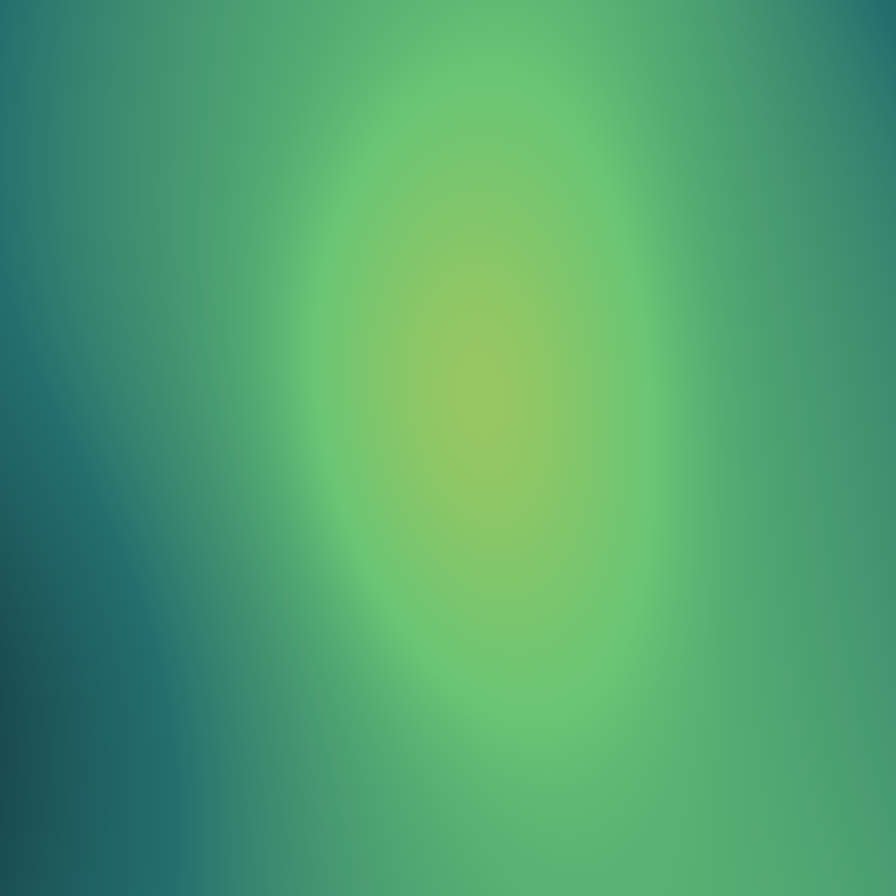
Reproduce this background procedurally as a Shadertoy shader.

```glsl
// Soft vertical glow of yellow-green, fading through green and teal to dark edges.

#define GLOW_HEIGHT 0.56   // height of the glow centre
#define GLOW_SIZE vec2(0.167, 0.29)
#define GLOW_GAIN 1.2
#define BASE_LEVEL 1.75    // level along the ridge away from the glow
#define RIDGE_X 0.532      // leftmost point of the curved ridge
#define RIDGE_BEND 0.26
#define LEFT_FALL 2.4
#define RIGHT_FALL 1.7

const vec3 DARK = vec3(0.090, 0.270, 0.288);
const vec3 TEAL = vec3(0.140, 0.432, 0.430);
const vec3 GREEN = vec3(0.415, 0.776, 0.455);
const vec3 YELLOW = vec3(0.598, 0.780, 0.380);

float bell(float x) {
    return exp(-x * x);
}

// Palette level: 0 dark, 1 teal, 2 green, 3 yellow
float glowLevel(vec2 uv) {
    // Distance to a ridge that bows to the left
    float bow = uv.y - 0.68;
    float side = uv.x - (RIDGE_X + RIDGE_BEND * bow * bow);

    // Shadows deepen at the lower left and the upper right
    float leftFall = LEFT_FALL + 2.2 * bell((uv.y - 0.25) / 0.3);
    float rightFall = RIGHT_FALL + 2.5 * pow(uv.y, 5.0);
    float fall = side < 0.0 ? leftFall : rightFall;

    vec2 offset = vec2(side, uv.y - GLOW_HEIGHT) / GLOW_SIZE;
    float glow = GLOW_GAIN * bell(length(offset));
    return BASE_LEVEL - fall * side * side + glow;
}

vec3 palette(float level) {
    vec3 color = mix(DARK, TEAL, clamp(level, 0.0, 1.0));
    color = mix(color, GREEN, clamp(level - 1.0, 0.0, 1.0));
    return mix(color, YELLOW, clamp(level - 2.0, 0.0, 1.0));
}

void mainImage(out vec4 fragColor, in vec2 fragCoord) {
    vec2 uv = fragCoord / iResolution.xy;
    fragColor = vec4(palette(glowLevel(uv)), 1.0);
}
```
